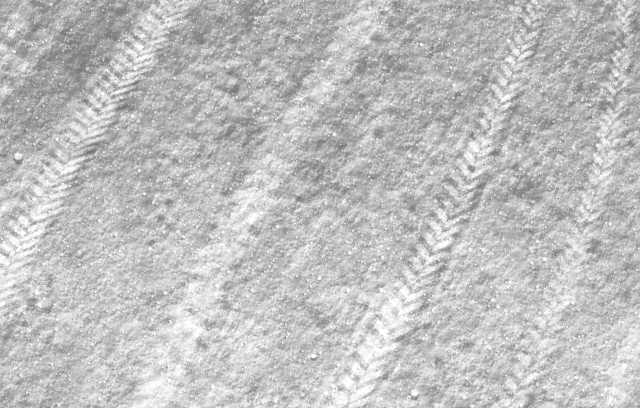
This texture is drawn by a Shadertoy shader. Its source:

```glsl
// Dry grey soil crossed by four curved tyre tracks and several faint ruts.
// Tracks are quadratic curves x(y) carrying chevron ribs; the soil is relief-lit
// cellular noise in several sizes, with loose pebbles scattered by hashed cells.
#define SOIL_LOW 0.775
#define SOIL_HIGH 0.665
#define CLOD_RELIEF 0.17
#define GRAIN_RELIEF 0.135
#define PIT_DEPTH 0.15
#define PEBBLE_LIGHT 0.20
#define RIB_CONTRAST 0.095
#define RIB_PITCH 0.036
#define TRACK_LIGHT 0.125
#define RUT_LIGHT 0.085

vec2 hash2(vec2 c) {
    vec3 q = fract(c.xyx * vec3(0.1031, 0.1030, 0.0973));
    q += dot(q, q.yzx + 33.33);
    return fract((q.xx + q.yz) * q.zy);
}

// Distance to the nearest jittered cell point
float cellular(vec2 p) {
    vec2 cell = floor(p), f = fract(p);
    float nearest = 2.0;
    for (int j = -1; j <= 1; j++)
    for (int i = -1; i <= 1; i++) {
        vec2 g = vec2(i, j);
        vec2 d = g + hash2(cell + g) - f;
        nearest = min(nearest, dot(d, d));
    }
    return sqrt(nearest);
}

// Slope of a cellular height field lit from above; the grid is turned per layer
float relief(vec2 p, float scale, float turn) {
    mat2 grid = mat2(cos(turn), sin(turn), -sin(turn), cos(turn));
    vec2 toLight = grid * vec2(-0.12, 0.24), q = grid * p * scale;
    return cellular(q + toLight) - cellular(q - toLight);
}

float softNoise(vec2 p) {
    vec2 c = floor(p), f = fract(p);
    f *= f * (3.0 - 2.0 * f);
    return mix(mix(hash2(c).x, hash2(c + vec2(1, 0)).x, f.x),
               mix(hash2(c + vec2(0, 1)).x, hash2(c + 1.0).x, f.x), f.y);
}

// One stone per cell at most: lit top with a small shadow below right
float pebbles(vec2 p, float scale, float density) {
    vec2 q = mat2(0.8, 0.6, -0.6, 0.8) * p * scale, cell = floor(q);
    vec2 rnd = hash2(cell + 17.0), size = hash2(cell + 71.0);
    vec2 d = fract(q) - mix(vec2(0.28), vec2(0.72), rnd);
    float r = mix(0.08, 0.25, size.x * size.x);
    float body = 1.0 - smoothstep(r * 0.4, r * 1.4, length(d));
    float shade = 1.0 - smoothstep(r * 0.5, r * 1.5, length(d - vec2(-0.05, -0.15)));
    return step(size.y, density) * (body - 0.6 * shade * (1.0 - body));
}

float curveX(vec3 curve, float y) {
    return curve.x + y * (curve.y + y * curve.z);
}

// Soft bright ridge following a curve
float rut(vec2 p, vec3 curve, float width) {
    float u = (p.x - curveX(curve, p.y)) / width;
    return exp(-u * u) * (0.6 + 0.8 * softNoise(p * 22.0));
}

// Pressed strip with chevron ribs; crisp runs from worn (0) to sharp (1)
float track(vec2 p, vec3 curve, float halfWidth, float pitch, float chevron, float crisp) {
    float u = (p.x - curveX(curve, p.y)) / halfWidth;
    float wear = softNoise(p * 24.0);
    float body = 1.0 - smoothstep(0.6, 1.3, abs(u) + 0.5 * (wear - 0.5));
    float along = p.y * (1.0 + 0.25 * p.y) - chevron * abs(u) * (u < 0.0 ? 1.3 : 1.0);
    float phase = along / pitch + 0.4 * step(0.0, u);
    float rib = smoothstep(-0.8, 0.5, sin(6.2832 * phase)) * 2.0 - 1.1;
    float groove = exp(-u * u * 50.0) * crisp;
    float teeth = exp(-pow((abs(u) - 1.0) * 3.0, 2.0)) * (0.5 - 0.5 * rib);
    float ribs = RIB_CONTRAST * rib * mix(0.3, 1.0, crisp) * (0.4 + wear);
    return body * (TRACK_LIGHT * (0.7 + 0.6 * wear) + ribs - 0.05 * groove)
         - 0.13 * teeth * wear;
}

// Large single stone with a darker underside
float stone(vec2 p, vec2 centre, float r) {
    float d = length((p - centre) * vec2(0.9, 1.1)) / r;
    float below = length(p - centre + vec2(0.0, 0.5 * r)) / r;
    float body = 1.0 - smoothstep(0.5, 1.0, d);
    return 0.26 * body - 0.25 * (1.0 - body) * (1.0 - smoothstep(0.7, 1.2, below));
}

float glow(vec2 p, vec2 centre, float falloff) {
    return exp(-dot(p - centre, p - centre) * falloff);
}

void mainImage(out vec4 fragColor, in vec2 fragCoord) {
    vec2 p = fragCoord / iResolution.y;

    // Broad tone: paler foreground, dark upper left and lower left
    float tone = mix(SOIL_LOW, SOIL_HIGH, smoothstep(0.1, 0.9, p.y));
    tone -= 0.09 * glow(p, vec2(0.14, 0.9), 30.0);
    tone -= 0.07 * glow(p, vec2(0.06, 0.08), 50.0);
    tone += 0.04 * glow(p, vec2(0.55, 0.1), 6.0);

    // Soil: mottling, shadowed pits, clods and grains of varied strength
    vec2 drift = vec2(p.x - 0.4 * p.y, p.y * 0.85 + 0.15 * p.x);
    float patches = softNoise(drift * 14.0) + 0.7 * softNoise(p * 33.0) - 0.85;
    float rough = softNoise(p * 10.0 + 5.0);
    float pits = smoothstep(0.62, 0.95, softNoise(drift * vec2(38.0, 55.0) + 9.0));
    float soil = 0.10 * patches - PIT_DEPTH * (pits - 0.13) * (0.3 + rough);
    soil += CLOD_RELIEF * (0.4 + rough) * relief(drift, 34.0, 0.5);
    float grain = relief(p, 70.0, 1.1) + relief(p + 3.7, 125.0, 2.0);
    soil += GRAIN_RELIEF * grain * (0.5 + softNoise(p * 45.0));
    soil += 0.07 * (softNoise(p * 150.0) - 0.5);

    // Faint ruts and rims
    float ruts = 2.2 * rut(p, vec3(-0.42, 0.46, 0.03), 0.024);
    ruts += 1.7 * rut(p, vec3(-0.612, 0.8, 0.0), 0.020);
    ruts += 1.1 * rut(p, vec3(-0.34, 0.72, 0.0), 0.024);
    ruts += 0.7 * rut(p, vec3(0.53, 0.56, 0.0), 0.011);
    ruts += 1.0 * rut(p, vec3(0.91, 0.62, -0.17), 0.009);
    ruts -= 0.9 * rut(p, vec3(0.888, 0.62, -0.15), 0.013);
    ruts += 0.9 * rut(p, vec3(0.77, 0.62, -0.11), 0.010);
    ruts += 1.4 * rut(p, vec3(1.49, 0.42, -0.1), 0.025);

    // Tyre tracks, left to right
    float width = mix(0.052, 0.028, p.y);
    float tread = 1.2 * track(p, vec3(-0.134, 0.374, 0.2), 0.047, RIB_PITCH * 0.8, 0.026, 0.6);
    tread += 0.95 * track(p, vec3(0.372, 0.388, 0.169), 0.052, RIB_PITCH * 1.5, -0.022, 0.25);
    tread += track(p, vec3(0.843, 0.605, -0.126), width, RIB_PITCH, 0.027, 1.0);
    tread += 0.8 * track(p, vec3(1.2445, 0.533, -0.243), width * 0.75, RIB_PITCH * 0.9, 0.024, 0.9);

    // Loose stones
    float stones = pebbles(p, 80.0, 0.4) + pebbles(p + 2.3, 43.0, 0.2);
    stones += 0.8 * pebbles(p + 5.1, 105.0, 0.3);
    float marked = stone(p, vec2(0.045, 0.616), 0.012) + stone(p, vec2(1.016, 0.037), 0.012);
    marked += stone(p, vec2(0.769, 0.127), 0.008);

    // Sum, with highlights and shadows eased off
    float light = tone + soil + RUT_LIGHT * ruts + tread + PEBBLE_LIGHT * stones + marked;
    light = 0.74 + 0.32 * tanh((light - 0.74) / 0.32);
    fragColor = vec4(vec3(light), 1.0);
}
```
